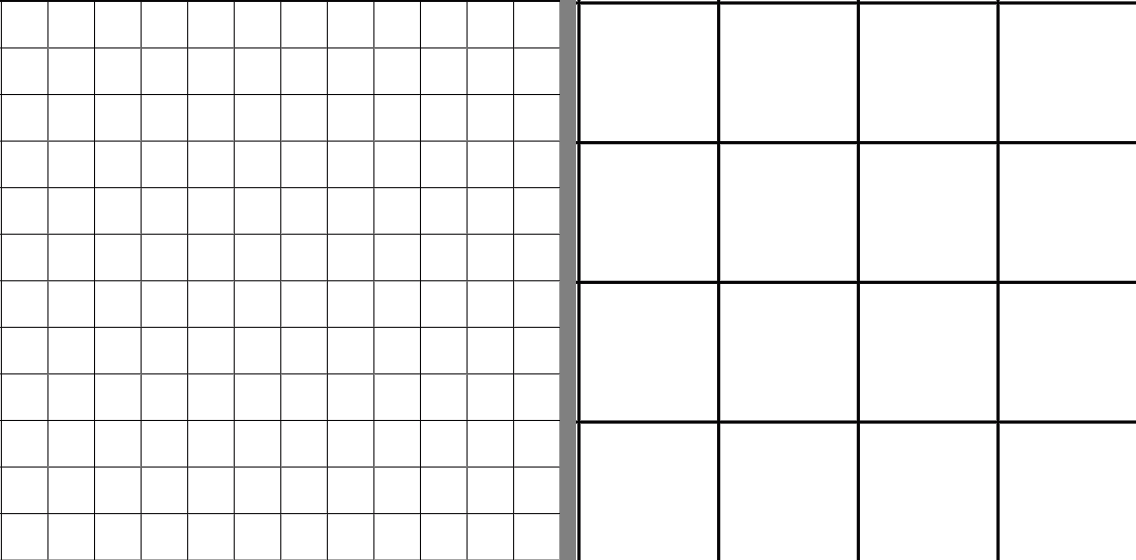
Left, the full canvas; right, a detail of the centre.
A Shadertoy shader for this pattern:

```glsl
// Plain square grid: twelve by twelve white cells ruled with thin black lines.
// Each axis folds to the distance from its nearest line, which is turned into
// pixel coverage; the top edge carries a heavier rule.

// Fraction of a pixel filled by a line of the given half width.
vec2 lineCoverage(vec2 dist, float halfWidth, vec2 pixel) {
    vec2 upper = min(dist + 0.5 * pixel, vec2(halfWidth));
    vec2 lower = max(dist - 0.5 * pixel, vec2(-halfWidth));
    return clamp((upper - lower) / pixel, 0.0, 1.0);
}

void mainImage(out vec4 fragColor, in vec2 fragCoord) {
    vec2 pixel = 1.0 / iResolution.xy;
    vec2 pos = fragCoord * pixel;
    pos.y = 1.0 - pos.y; // measure rows from the top edge

    // Distance to the nearest line; the last ones straddle the far edges.
    float pitch = 0.08315;
    vec2 cell = (pos - 0.0025) / pitch;
    vec2 dist = abs(fract(cell + 0.5) - 0.5) * pitch;
    vec2 lines = lineCoverage(dist, 0.00095, pixel);

    // Heavier rule along the top.
    float topRule = clamp((0.0035 - pos.y) / pixel.y + 0.5, 0.0, 1.0);

    float ink = max(max(lines.x, lines.y), topRule);
    fragColor = vec4(mix(vec3(1.0), vec3(0.02, 0.015, 0.02), ink), 1.0);
}
```
